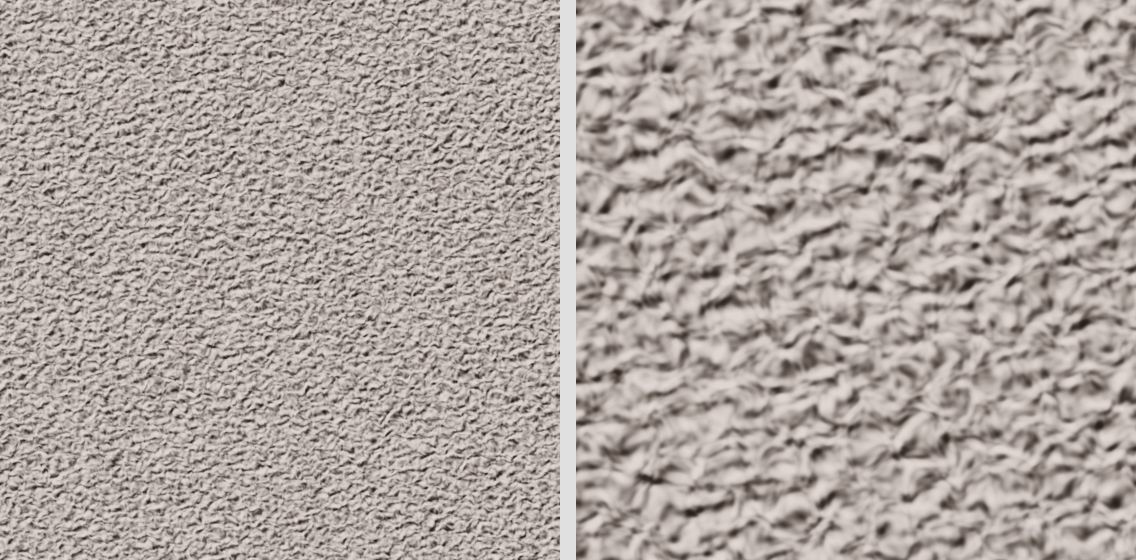
Left: the whole. Right: its middle third, enlarged.
Give the GLSL for this texture, as a WebGL 2 fragment shader.

```glsl
#version 300 es
precision highp float;
// Soft short-pile carpet: pale tufted clumps with small dark crevices below them.

uniform vec2 u_resolution;
out vec4 fragColor;

// Feature sizes, as cells per canvas height
const vec2 CLUMP_FREQ = vec2(60.0, 88.0);
const vec2 TUFT_FREQ = vec2(112.0, 150.0);
const vec2 FIBRE_FREQ = vec2(205.0, 235.0);
const float CURL_FREQ = 48.0;
const float MOTTLE_FREQ = 14.0;

// Feature strengths
const float TUFT_AMOUNT = 0.8;
const float FIBRE_AMOUNT = 0.45;
const float MOTTLE_AMOUNT = 0.1;
const float CURL_AMOUNT = 0.006;
const float SHADOW_AMOUNT = 0.6;
const vec2 SHADOW_OFFSET = vec2(-0.0015, 0.0055);
const float CONTRAST = 3.1;

// Lean of the pile: cosine and sine of the tilt
const vec2 LEAN = vec2(0.966, 0.259);

// Tone ramp from deep crevice to lit fibre tips
const int STOPS = 8;
const float TONE_STOPS[STOPS] = float[](
    -3.2, -2.4, -1.68, -1.1, -0.54, 0.07, 0.95, 2.3);
const vec3 TONE_COLOURS[STOPS] = vec3[](
    vec3(0.15, 0.12, 0.10), vec3(0.24, 0.20, 0.18),
    vec3(0.39, 0.35, 0.32), vec3(0.52, 0.47, 0.45),
    vec3(0.63, 0.59, 0.56), vec3(0.73, 0.69, 0.67),
    vec3(0.82, 0.78, 0.76), vec3(0.88, 0.84, 0.82));

// Integer hash giving two values in 0..1
vec2 hash2(ivec2 cell) {
    uvec2 v = uvec2(cell) * 1664525u + 1013904223u;
    v.x += v.y * 1664525u;
    v.y += v.x * 1664525u;
    v ^= v >> 16u;
    v.x += v.y * 1664525u;
    v.y += v.x * 1664525u;
    v ^= v >> 16u;
    return vec2(v & 0xffffu) / 65535.0;
}

// Slope contribution of one lattice corner
float corner(ivec2 cell, ivec2 step01, vec2 f) {
    vec2 gradient = normalize(hash2(cell + step01) - 0.49999);
    return dot(gradient, f - vec2(step01));
}

float gradientNoise(vec2 p) {
    ivec2 cell = ivec2(floor(p));
    vec2 f = fract(p);
    vec2 w = f * f * f * (f * (f * 6.0 - 15.0) + 10.0);
    float low = mix(corner(cell, ivec2(0, 0), f), corner(cell, ivec2(1, 0), f), w.x);
    float high = mix(corner(cell, ivec2(0, 1), f), corner(cell, ivec2(1, 1), f), w.x);
    return mix(low, high, w.y);
}

// Height of the pile: wide clumps carrying smaller tufts
float pileHeight(vec2 p) {
    return gradientNoise(p * CLUMP_FREQ)
         + TUFT_AMOUNT * gradientNoise(p * TUFT_FREQ + 31.7);
}

// Light level: height minus the shade cast by the clump above
float pileTone(vec2 uv) {
    vec2 p = mat2(LEAN.x, -LEAN.y, LEAN.y, LEAN.x) * uv;
    vec2 curl = vec2(gradientNoise(p * CURL_FREQ + 5.3),
                     gradientNoise(p * CURL_FREQ + 71.9));
    p += CURL_AMOUNT * curl;

    float tone = pileHeight(p) - SHADOW_AMOUNT * pileHeight(p + SHADOW_OFFSET);
    tone += FIBRE_AMOUNT * gradientNoise(p * FIBRE_FREQ + 13.1);
    tone += MOTTLE_AMOUNT * gradientNoise(uv * MOTTLE_FREQ + 47.6);
    return tone * CONTRAST;
}

vec3 toneColour(float tone) {
    vec3 colour = TONE_COLOURS[0];
    for (int i = 1; i < STOPS; i++) {
        float t = (tone - TONE_STOPS[i - 1]) / (TONE_STOPS[i] - TONE_STOPS[i - 1]);
        colour = mix(colour, TONE_COLOURS[i], clamp(t, 0.0, 1.0));
    }
    return colour;
}

void main() {
    // Average a 2 by 2 grid inside each pixel for smooth edges
    vec3 colour = vec3(0.0);
    for (int i = 0; i < 4; i++) {
        vec2 shift = vec2(i & 1, i >> 1) * 0.5 - 0.25;
        colour += toneColour(pileTone((gl_FragCoord.xy + shift) / u_resolution.y));
    }
    fragColor = vec4(colour * 0.25, 1.0);
}
```
